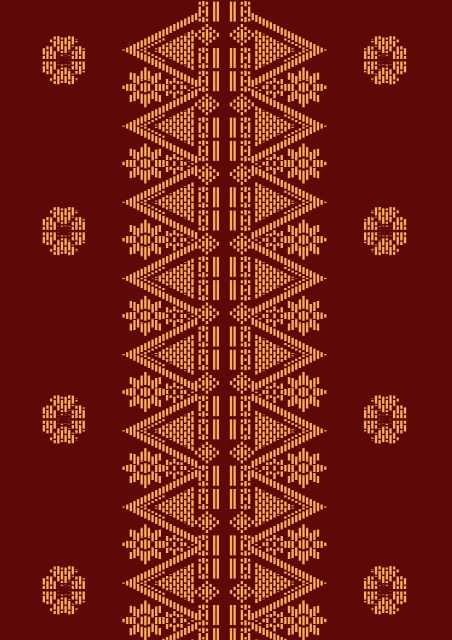
This pattern is drawn by a WebGL 2 fragment shader. Its source:

```glsl
#version 300 es
precision highp float;
uniform vec2 u_resolution;
out vec4 fragColor;

#define UNITS 768.0        // design units per canvas height
#define AXIS 0.4965        // mirror axis, fraction of width
#define PITCH 4.35         // spacing of the gold threads
#define FIRST 7.9          // axis to the first thread
#define THREAD 1.4         // half width of a thread
#define TOOTH 91.4         // period of the triangles
#define LINK 27.85         // period of the border links
#define TIP 122.5          // axis to the triangle tips
#define GROUND vec3(0.37, 0.03, 0.03)
#define GOLD vec3(0.95, 0.68, 0.39)

float coverage(float dist, float pixel) {
    return clamp(0.5 - dist / pixel, 0.0, 1.0);
}

// Staggered breaks that split a thread into stitches
float stitchGap(float y, float column, float period) {
    float stagger = mod(column, 2.0) * period * 0.5;
    return 0.8 - abs(mod(y + stagger, period) - period * 0.5);
}

// Eight-rayed star with an open ring around its heart
float star(vec2 q, float radius) {
    q.x *= 0.88;
    float len = length(q);
    float ray = abs(cos(4.0 * atan(q.y, q.x + 1e-4)));
    float body = len - radius * (0.42 + 0.58 * ray);
    return max(body, 1.3 - abs(len - radius * 0.3));
}

// Long bars, hollow links and a diamond in every third place
float innerBorder(float d, float y, float column) {
    float cell = floor(y / LINK);
    float h = abs(y - (cell + 0.5) * LINK);
    if (mod(cell, 3.0) == 1.0) {
        float reach = 13.0 * (1.0 - abs(column - 3.0) * PITCH / 16.0);
        float ring = 1.1 - abs(h - reach + 5.0);
        return column < 6.5 ? max(h - reach, ring) : 1e3;
    }
    if (column < 1.5) return h - 12.0;
    if (column < 2.5 || column > 5.5) return 1e3;
    if (column == 4.0) return min(abs(h - 9.5) - 3.2, h - 1.5);
    return min(h - 6.2, abs(h - 10.0) - 1.8);
}

// Outlined triangles with stitched hearts, stars between them
float teeth(float d, float y, float column) {
    if (column < 5.5 || column > 26.5 || y < 14.0) return 1e3;
    float local = mod(y - 60.0 + TOOTH * 0.5, TOOTH) - TOOTH * 0.5;
    float h = abs(local);
    float edge = (TIP - d) * 0.5;
    float outline = max(h - edge, edge - 8.5 - h);
    float lining = abs(h - edge + 12.0) - 1.3;
    float heart = h - (86.0 - d) * 0.5;
    heart = max(heart, stitchGap(h, column, 9.0));
    heart = max(heart, 36.0 - d);
    float shape = min(outline, min(max(lining, 70.0 - d), heart));

    // Motifs in the notch, largest at the outside
    float v = mod(y - 60.0, TOOTH) - TOOTH * 0.49;
    float x = column * PITCH;
    float motifs = star(vec2(x - 20.0 * PITCH, v), 24.0);
    motifs = min(motifs, star(vec2(x - 12.0 * PITCH, v), 14.0));
    float dots = abs(column - 8.0) < 0.5 ? abs(abs(v) - 4.0) - 1.4
               : abs(column - 8.0) < 1.5 ? abs(v) - 1.4 : 1e3;
    motifs = max(min(motifs, dots), edge + 2.2 - h);
    return y > 60.0 ? min(shape, motifs) : shape;
}

// Round flower of eight petals
float medallion(vec2 q, float column) {
    vec2 a = abs(q);
    float petal = abs(sin(4.0 * atan(q.y, q.x)));
    float len = length(vec2(q.x * 1.1, q.y));
    float body = len - 31.0 * (0.83 + 0.17 * petal);
    float seams = 1.5 - min(a.y, abs(a.x - a.y * 0.8) * 0.75);
    float ring = 1.0 - abs(len - 8.0);
    body = max(body, max(seams, ring));
    return max(body, stitchGap(a.y, column, 12.0));
}

void main() {
    float pixel = UNITS / u_resolution.y;
    vec2 p = gl_FragCoord.xy * pixel;
    float x = abs(p.x - AXIS * u_resolution.x * pixel);
    float y = UNITS - p.y;

    // Snap sideways to the nearest thread
    float column = max(floor((x - FIRST) / PITCH + 0.5), 0.0);
    float d = FIRST + column * PITCH;

    // Repeated folds place the four medallions of each side
    float fold = abs(abs(y - 390.3) - 215.5) - 102.5;
    float shape = min(innerBorder(d, y, column), teeth(d, y, column));
    shape = min(shape, medallion(vec2(d - FIRST - 42.5 * PITCH, fold), column));

    float gold = coverage(abs(x - d) - THREAD, pixel) * coverage(shape, pixel);
    fragColor = vec4(mix(GROUND, GOLD, gold), 1.0);
}
```
